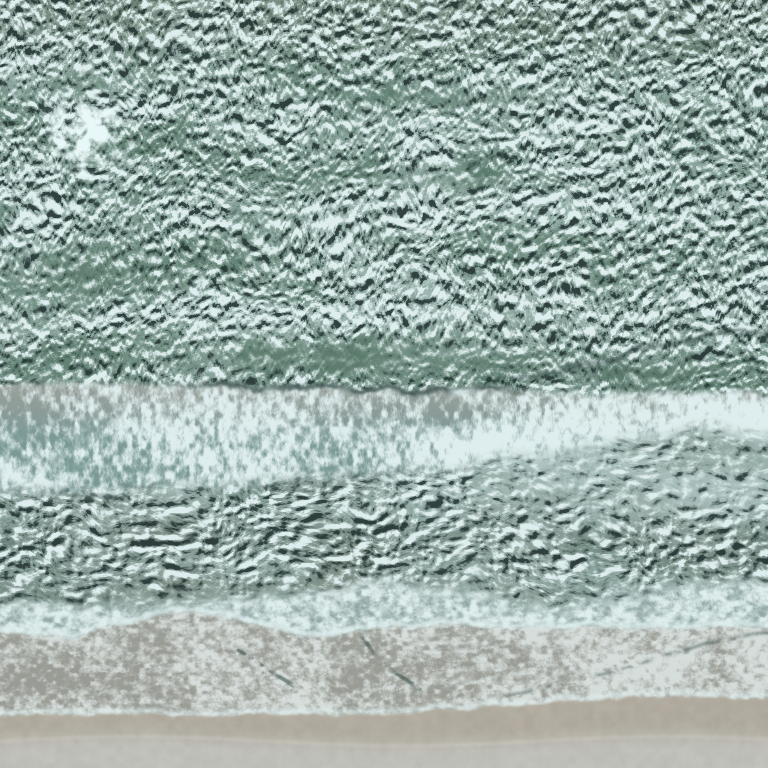
Reproduce this texture procedurally as a WebGL 1 fragment shader.

```glsl
precision highp float;
// Aerial view of a shore: choppy green sea, a breaking surf band, shallows,
// a foamy wash and pale sand, stacked from top to bottom. Water glints come
// from the relief of warped noise; curved bands and soft blobs place the foam.

uniform vec2 u_resolution;

const vec3 FOAM = vec3(0.87, 0.93, 0.93);
const vec3 SHADE = vec3(0.24, 0.32, 0.31);

float hash(vec2 p) {
  return fract(sin(dot(p, vec2(127.1, 311.7))) * 43758.5);
}

float noise(vec2 p) {
  vec2 i = floor(p), f = fract(p);
  f = f * f * (3.0 - 2.0 * f);
  return mix(mix(hash(i), hash(i + vec2(1, 0)), f.x),
             mix(hash(i + vec2(0, 1)), hash(i + vec2(1, 1)), f.x), f.y);
}

float fbm(vec2 p) {
  float sum = 0.0, amp = 0.53;
  for (int i = 0; i < 4; i++) {
    sum += amp * noise(p);
    p = mat2(1.6, 1.2, -1.2, 1.6) * p + 7.3;
    amp *= 0.5;
  }
  return sum;
}

// Slope of a noise surface: positive is lit, negative shaded
float relief(vec2 q, vec2 toLight) {
  return 4.0 * (fbm(q) - fbm(q + toLight));
}

float bump(float x, float center, float width) {
  float d = (x - center) / width;
  return exp(-d * d);
}

float blob(vec2 p, float x, float y, float w, float h) {
  return bump(p.x, x, w) * bump(p.y, y, h);
}

float above(float y, float edge, float soft) {
  return smoothstep(edge - soft, edge + soft, y);
}

float segment(vec2 p, vec2 a, vec2 b) {
  vec2 d = b - a;
  float t = clamp(dot(p - a, d) / dot(d, d), 0.0, 1.0);
  return 1.0 - smoothstep(0.001, 0.004, length(p - a - d * t));
}

// Water with bright glints and dark troughs
vec3 glitter(vec3 water, float slope, float haze) {
  vec3 col = mix(water, vec3(0.70, 0.79, 0.78), haze);
  col = mix(col, FOAM, smoothstep(-0.15, 1.0, slope));
  return mix(col, vec3(0.12, 0.18, 0.18), 0.85 * smoothstep(0.2, 1.2, -slope));
}

vec3 openSea(vec2 p, vec2 warp) {
  float swell = fbm(p * vec2(4.0, 17.0) + 3.0 * warp);
  float calm = blob(p, 0.48, 0.535, 0.28, 0.026)
    + 0.8 * blob(p, 0.56, 0.765, 0.2, 0.016) + 0.8 * blob(p, 0.07, 0.89, 0.14, 0.018)
    + 0.7 * blob(p, 0.6, 0.875, 0.18, 0.014) + 0.7 * blob(p, 0.03, 0.64, 0.14, 0.035)
    + 0.6 * blob(p, 0.86, 0.51, 0.12, 0.018);
  float bright = blob(p, 0.55, 0.72, 0.3, 0.035) + blob(p, 0.55, 0.83, 0.2, 0.035)
    + blob(p, 0.25, 0.59, 0.4, 0.03);
  float chop = clamp(0.5 + 1.4 * swell - 0.8 * calm, 0.25, 1.4);
  vec3 water = mix(vec3(0.33, 0.46, 0.40), vec3(0.43, 0.54, 0.49), swell);
  water = mix(water, vec3(0.36, 0.41, 0.34), 0.6 * smoothstep(0.88, 1.0, p.y));
  vec2 q = mat2(0.8, 0.6, -0.6, 0.8) * (p + 0.03 * warp) * vec2(120.0, 105.0);
  float slope = relief(q, vec2(0.4, -0.5)) + 0.12 * bright;
  float haze = 1.1 * swell - 0.18 + 0.2 * bright - 0.3 * calm;
  vec3 col = glitter(water, slope * chop, clamp(haze, 0.0, 0.75));
  float froth = blob(p, 0.115, 0.82, 0.062, 0.062);
  float fleck = smoothstep(0.4, 0.8, fbm(p * 75.0) + 0.4 * froth - 0.2);
  return mix(col, FOAM + 0.04, fleck * smoothstep(0.2, 0.6, froth));
}

vec3 shallows(vec2 p, vec2 warp) {
  float pale = smoothstep(0.45, 0.75, p.x) * above(p.y, 0.325, 0.04);
  float chop = mix(1.15, 0.7, pale) * mix(0.6, 1.0, above(p.y, 0.245, 0.03));
  vec2 q = (p + 0.04 * warp) * vec2(75.0, 120.0);
  vec3 water = mix(vec3(0.40, 0.51, 0.48), vec3(0.49, 0.54, 0.50), fbm(p * 9.0));
  float haze = 0.9 * fbm(p * vec2(9.0, 30.0)) - 0.15 + 0.35 * pale;
  return glitter(water, chop * relief(q, vec2(0.3, -0.6)), clamp(haze, 0.0, 0.8));
}

vec3 surf(vec2 p, float edge) {
  float cover = 0.75 * fbm(p * vec2(9.0, 14.0)) + 1.9 * fbm(p * vec2(160.0, 100.0)) - 0.8;
  cover += 0.4 * smoothstep(0.46, 0.65, p.x) * bump(p.y, edge + 0.022, 0.024);
  cover += 0.2 * blob(p, 0.3, 0.43, 0.22, 0.05) - 0.5 * blob(p, 0.0, 0.46, 0.08, 0.04);
  cover -= 0.35 * blob(p, 0.58, 0.465, 0.12, 0.025);
  vec3 base = mix(vec3(0.48, 0.60, 0.59), vec3(0.59, 0.62, 0.60), above(p.y, 0.46, 0.04));
  return mix(base, FOAM, smoothstep(-0.1, 0.95, cover));
}

vec3 wash(vec2 p, vec2 warp) {
  vec2 q = p + 0.012 * warp, bend = vec2(0.385, 0.103), kink = vec2(0.5, 0.135);
  float lace = fbm(q * vec2(140.0, 165.0)) + 0.6 * fbm(q * 15.0) - 0.26;
  lace += 0.12 * smoothstep(0.5, 1.0, p.x) - 0.25 * blob(p, 0.12, 0.115, 0.12, 0.03);
  vec3 col = mix(vec3(0.60, 0.61, 0.58), vec3(0.84, 0.87, 0.86), smoothstep(0.2, 0.85, lace));
  float ridge = segment(q, vec2(0.31, 0.152), bend) + segment(q, vec2(0.465, 0.18), kink)
    + segment(q, kink, vec2(0.55, 0.1));
  float curl = 0.09 + 0.085 * smoothstep(0.62, 1.02, p.x);
  ridge += 0.7 * smoothstep(0.62, 0.68, p.x) * bump(q.y, curl, 0.003);
  return mix(col, SHADE, 0.6 * min(ridge, 1.0) * smoothstep(0.3, 0.6, fbm(p * 70.0)));
}

vec3 sand(vec2 p) {
  float line = 0.035 + 0.006 * sin(p.x * 9.0);
  vec3 col = mix(vec3(0.75, 0.75, 0.73), vec3(0.69, 0.67, 0.62), above(p.y, line, 0.02));
  return col + 0.03 * bump(p.y, line, 0.003) + 0.05 * fbm(p * 90.0) - 0.025;
}

void main() {
  vec2 p = gl_FragCoord.xy / u_resolution;
  float x = p.x, y = p.y;
  vec2 warp = vec2(fbm(p * 11.0), fbm(p * 11.0 + 31.0)) - 0.5;
  float rough = 0.024 * fbm(p * vec2(30.0, 20.0)) - 0.012;
  // Curved boundaries, from the sand upward
  float shore = 0.069 + 0.022 * smoothstep(0.45, 0.85, x) + 0.5 * rough;
  float foamLow = 0.184 + 0.02 * bump(x, 0.24, 0.08) - 0.015 * bump(x, 0.07, 0.07)
    - 0.012 * bump(x, 0.41, 0.05) + 0.6 * rough;
  float foamTop = 0.212 + 0.026 * bump(x, 0.48, 0.16) + 0.034 * smoothstep(0.75, 0.95, x) + rough;
  float surfLow = 0.36 + 0.024 * smoothstep(0.2, 0.55, x) + 0.05 * smoothstep(0.52, 0.9, x) + rough;
  float crest = 0.497 - 0.008 * smoothstep(0.4, 0.7, x) + rough;
  // Layers, from the sand upward
  vec3 col = mix(sand(p), wash(p, warp), above(y, shore, 0.003));
  col = mix(col, FOAM, 0.5 * bump(y, shore + 0.004, 0.004));
  float froth = smoothstep(0.1, 0.75, fbm(p * vec2(120.0, 140.0)));
  col = mix(col, mix(vec3(0.55, 0.64, 0.62), FOAM, froth), above(y, foamLow, 0.003));
  col = mix(col, FOAM, 0.7 * bump(y, foamLow + 0.004, 0.004));
  col = mix(col, shallows(p, warp), above(y, foamTop, 0.01));
  col = mix(col, surf(p, surfLow), above(y, surfLow, 0.016));
  col = mix(col, openSea(p, warp), above(y, crest, 0.007));
  // Breaking crest with white caps, and a fainter rise at right
  float span = smoothstep(0.22, 0.3, x) * smoothstep(0.7, 0.64, x);
  float caps = smoothstep(0.45, 0.62, noise(vec2(x * 20.0, 4.0)));
  col = mix(col, SHADE, 0.7 * span * bump(y, crest, 0.004));
  col = mix(col, FOAM, span * caps * bump(y, crest - 0.002, 0.005));
  float rise = 0.5 + 0.068 * smoothstep(0.6, 1.0, x) + rough;
  col = mix(col, SHADE, 0.5 * smoothstep(0.6, 0.7, x) * bump(y, rise, 0.004));
  gl_FragColor = vec4(clamp(col, 0.0, 1.0), 1.0);
}
```
